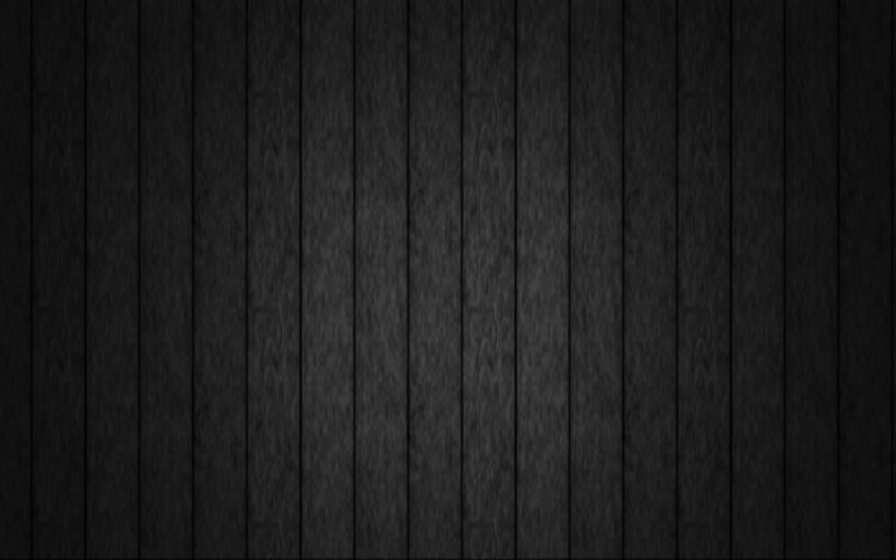
Write a Shadertoy shader that draws this texture.

```glsl
const float TILE = 0.2401;                       // four planks, in canvas widths
const vec2 TILE_ORIGIN = vec2(0.2155, 0.0167);
const float PLANKS = 4.0;
const vec4 PLANK_TONE = vec4(0.95, 0.98, 1.05, 0.98);
const vec4 SEAM_DEPTH = vec4(0.72, 0.70, 0.86, 0.72);
const float SEAM_WIDTH = 0.0016;
const float SEAM_WOBBLE = 0.0004;
const float SEAM_SHADE = 0.20;
const float SEAM_SHADE_WIDTH = 0.0045;
const vec2 LIGHT_CENTER = vec2(0.5, 0.27);
const vec2 LIGHT_RADIUS = vec2(0.30, 0.33);
const float AMBIENT = 0.059;
const float LIGHT_GAIN = 0.162;
const float GRAIN_CONTRAST = 0.85;
const float FIGURE_CONTRAST = 0.11;
const float STAIN_DEPTH = 0.30;

float hash(vec2 p) {
    return fract(sin(dot(p, vec2(127.1, 311.7))) * 43758.5453);
}

// Value noise that wraps once per tile
float tileNoise(vec2 t, vec2 cells, float seed) {
    vec2 p = t * cells;
    vec2 i = floor(p);
    vec2 f = fract(p);
    f = f * f * (3.0 - 2.0 * f);
    vec2 a = mod(i, cells) + seed;
    vec2 b = mod(i + 1.0, cells) + seed;
    return mix(mix(hash(a), hash(vec2(b.x, a.y)), f.x),
               mix(hash(vec2(a.x, b.y)), hash(b), f.x), f.y);
}

// Long fibres at several widths, plus short pores
float woodGrain(vec2 t) {
    t.x += 0.008 * (tileNoise(t, vec2(16.0, 7.0), 3.0) - 0.5);
    float g = 0.34 * tileNoise(t, vec2(84.0, 13.0), 11.0);
    g += 0.26 * tileNoise(t, vec2(60.0, 22.0), 23.0);
    g += 0.10 * tileNoise(t, vec2(24.0, 5.0), 37.0);
    g += 0.30 * tileNoise(t, vec2(92.0, 44.0), 41.0);
    return g - 0.5;
}

// Contour lines of a stretched field give arched grain
float archedFigure(vec2 t) {
    float field = tileNoise(t, vec2(20.0, 4.0), 53.0)
                + 0.30 * tileNoise(t, vec2(44.0, 14.0), 61.0);
    return sin(field * 22.0);
}

// Gaussian blotch, wrapped within the tile
float blotch(vec2 t, vec2 center, vec2 size) {
    vec2 d = t - center;
    d -= floor(d + 0.5);
    d /= size;
    return exp(-dot(d, d));
}

// Broken dark marks near plank edges, and a small knot on one seam
float stains(vec2 t) {
    float rough = smoothstep(0.45, 0.80, tileNoise(t, vec2(72.0, 34.0), 71.0));
    float s = blotch(t, vec2(0.035, 0.60), vec2(0.050, 0.24));
    s += 0.7 * blotch(t, vec2(0.215, 0.40), vec2(0.030, 0.18));
    s += 0.9 * blotch(t, vec2(0.452, 0.42), vec2(0.020, 0.20));
    return s * rough + 1.2 * blotch(t, vec2(0.0, 0.50), vec2(0.012, 0.018));
}

void mainImage(out vec4 fragColor, in vec2 fragCoord) {
    vec2 p = fragCoord / iResolution.x;
    vec2 t = fract((p - TILE_ORIGIN) / TILE);

    // Planks
    float along = t.x * PLANKS;
    float nearestSeam = floor(along + 0.5);
    int plank = int(min(floor(along), PLANKS - 1.0));
    int seam = int(mod(nearestSeam, PLANKS));
    float figured = plank == 1 ? 1.0 : 0.25;
    float wood = PLANK_TONE[plank];
    wood *= 1.0 + GRAIN_CONTRAST * woodGrain(t);
    wood *= 1.0 + FIGURE_CONTRAST * figured * archedFigure(t);
    wood *= 1.0 - STAIN_DEPTH * min(stains(t), 1.4);

    // Seams with soft shade on both sides
    float wobble = SEAM_WOBBLE * (tileNoise(t, vec2(4.0, 24.0), 83.0) - 0.5);
    float d = (along - nearestSeam) * TILE / PLANKS + wobble;
    float gap = exp(-d * d / (SEAM_WIDTH * SEAM_WIDTH));
    float shade = exp(-abs(d) / SEAM_SHADE_WIDTH);
    wood *= (1.0 - SEAM_DEPTH[seam] * gap) * (1.0 - SEAM_SHADE * shade);

    // Central glow and dark foot line
    vec2 q = (p - LIGHT_CENTER) / LIGHT_RADIUS;
    float light = AMBIENT + LIGHT_GAIN * exp(-dot(q, q));
    light *= mix(0.45, 1.0, smoothstep(0.0005, 0.0030, p.y));

    fragColor = vec4(vec3(light * wood), 1.0);
}
```
